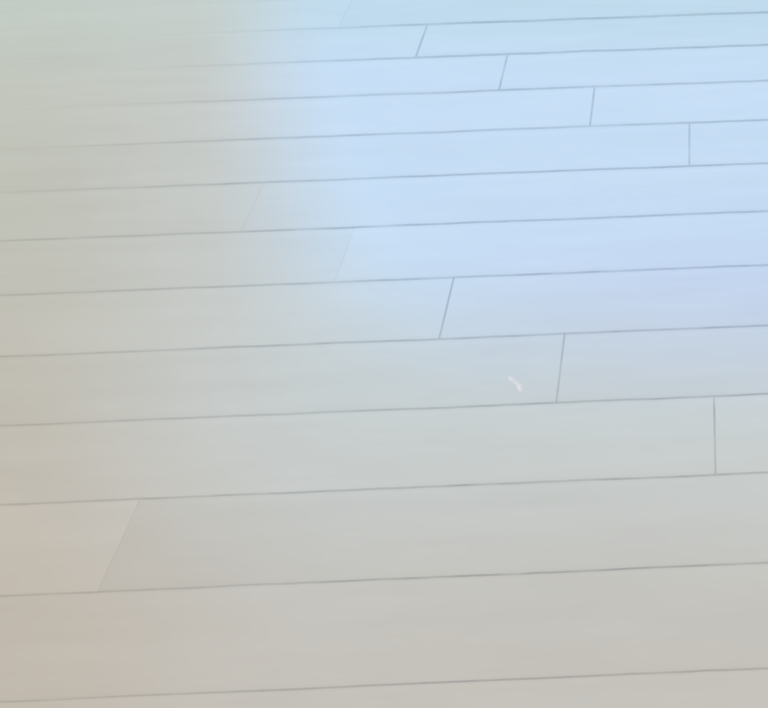
Reproduce this texture procedurally as a Shadertoy shader.

```glsl
// Pale plank floor in perspective, with faint staggered joints and cool window glare.

float hash(vec2 p) {
    vec3 h = fract(vec3(p.xyx) * 0.1031);
    h += dot(h, h.yzx + 33.33);
    return fract((h.x + h.y) * h.z);
}

float noise(vec2 p) {
    vec2 i = floor(p), f = fract(p);
    f = f * f * (3.0 - 2.0 * f);
    return mix(mix(hash(i), hash(i + vec2(1, 0)), f.x),
               mix(hash(i + vec2(0, 1)), hash(i + vec2(1, 1)), f.x), f.y);
}

float fbm(vec2 p) {
    float sum = 0.0, amp = 0.5;
    for (int i = 0; i < 4; i++) {
        sum += amp * noise(p);
        p = p * 2.03 + 17.1;
        amp *= 0.5;
    }
    return sum;
}

float softLine(float dist, float width) {
    return 1.0 - smoothstep(0.0, width + 0.5 / iResolution.y, dist);
}

float segment(vec2 p, vec2 a, vec2 b) {
    vec2 ab = b - a;
    return length(p - a - ab * clamp(dot(p - a, ab) / dot(ab, ab), 0.0, 1.0));
}

// Ambient light on the floor; y runs downward from the top edge.
vec3 floorLight(vec2 p) {
    vec3 warm = mix(vec3(0.755, 0.77, 0.73), vec3(0.76, 0.73, 0.685), smoothstep(0.0, 0.9, p.y));
    vec3 beige = vec3(0.775, 0.765, 0.74);
    vec3 grey = vec3(0.785, 0.815, 0.818);
    vec3 col = mix(warm, beige, smoothstep(0.0, 0.45, p.x));
    col = mix(col, grey, smoothstep(-0.05, 0.5, p.x) * (1.0 - smoothstep(0.52, 0.95, p.y)));
    col = mix(col, vec3(0.765, 0.82, 0.8), 0.5 * (1.0 - smoothstep(0.0, 0.16, p.y)));

    vec3 glare = mix(vec3(0.755, 0.86, 0.93), vec3(0.78, 0.873, 0.963), smoothstep(0.0, 0.12, p.y));
    glare = mix(glare, vec3(0.765, 0.835, 0.94), smoothstep(0.2, 0.45, p.y) * smoothstep(0.4, 0.9, p.x));
    float reach = smoothstep(0.24 + 0.05 * p.y, 0.44 + 0.8 * p.y * p.y, p.x);
    return mix(col, glare, reach * (1.0 - smoothstep(0.3, 0.6, p.y - 0.05 * p.x)));
}

void mainImage(out vec4 fragColor, in vec2 fragCoord) {
    vec2 p = fragCoord / iResolution.xy;
    p.y = 1.0 - p.y;
    float aspect = iResolution.x / iResolution.y;

    // Perspective: rows narrow toward the horizon, joints share a vanishing point.
    float y = p.y - (0.04 + 0.008 * p.y) * (1.0 - p.x);
    y += 0.002 * (fbm(vec2(p.x * 16.0, p.y * 6.0)) - 0.47);
    float depth = 1.0 + y;
    float rows = (y - 0.3743) / (0.0586 * depth);
    float row = floor(rows);
    float along = (p.x - 0.9) / (1.0 + p.y);

    // One joint per row, stepping across in groups of five.
    float joint = -0.442 + 0.11 * mod(row + 7.0, 5.0) + 0.021 * step(2.0, row);
    float hasJoint = 1.0 - step(4.0, row);
    float side = step(joint, along) * hasJoint;

    // Plank tone and lengthwise grain.
    vec3 col = floorLight(p);
    float tone = hash(vec2(row + 20.0, side * 7.0 + 3.0)) - 0.5;
    tone -= 1.2 * (side - 0.5) * step(2.5, row) * hasJoint * (1.0 - smoothstep(0.3, 0.6, p.x));
    col += 0.009 * tone;
    vec2 grain = vec2(along * 9.0 + hash(vec2(row + 31.0, side)) * 40.0, rows * 5.0);
    col += 0.022 * (fbm(grain) - 0.47) * vec3(0.9, 1.0, 1.1);
    col += 0.012 * (fbm(p * vec2(11.0, 16.0)) - 0.47);

    // Long seams: thin, uneven, washed out at the upper left.
    float toSeam = (rows - round(rows)) * 0.0426 * depth * depth;
    float wear = 0.3 + 0.9 * fbm(vec2(p.x * 30.0, round(rows) * 5.3 + 60.0));
    float seamFade = mix(0.6, 1.0, smoothstep(0.05, 0.6, p.x)) * smoothstep(0.2, 0.7, p.x + 1.5 * p.y);
    float seam = softLine(abs(toSeam), 0.0021) * wear * seamFade;
    col += 0.005 * softLine(abs(toSeam - 0.006), 0.005) * seamFade;
    col -= 0.013 * softLine(abs(toSeam), 0.007) * seamFade;

    // Butt joints, clearest toward the right.
    float toJoint = abs(along - joint) * (1.0 + p.y) * aspect;
    float butt = softLine(toJoint, 0.0022) * hasJoint * mix(0.15, 0.85, smoothstep(0.46, 0.57, p.x));
    butt *= 0.5 + fbm(vec2(p.y * 50.0, row + 40.0));
    col *= 1.0 - vec3(0.155, 0.145, 0.135) * clamp(max(seam, butt), 0.0, 1.0);

    // Small pale scuff.
    vec2 s = (p - vec2(0.671, 0.541)) * vec2(aspect, 1.0);
    float scuff = min(segment(s, vec2(-0.008, -0.007), vec2(0.007, 0.004)),
                      segment(s, vec2(0.004, 0.003), vec2(0.007, 0.01)));
    col = mix(col, vec3(0.9, 0.9, 0.9), 0.75 * softLine(scuff, 0.004) * (0.4 + noise(s * 250.0 + 50.0)));

    fragColor = vec4(clamp(col, 0.0, 1.0), 1.0);
}
```
